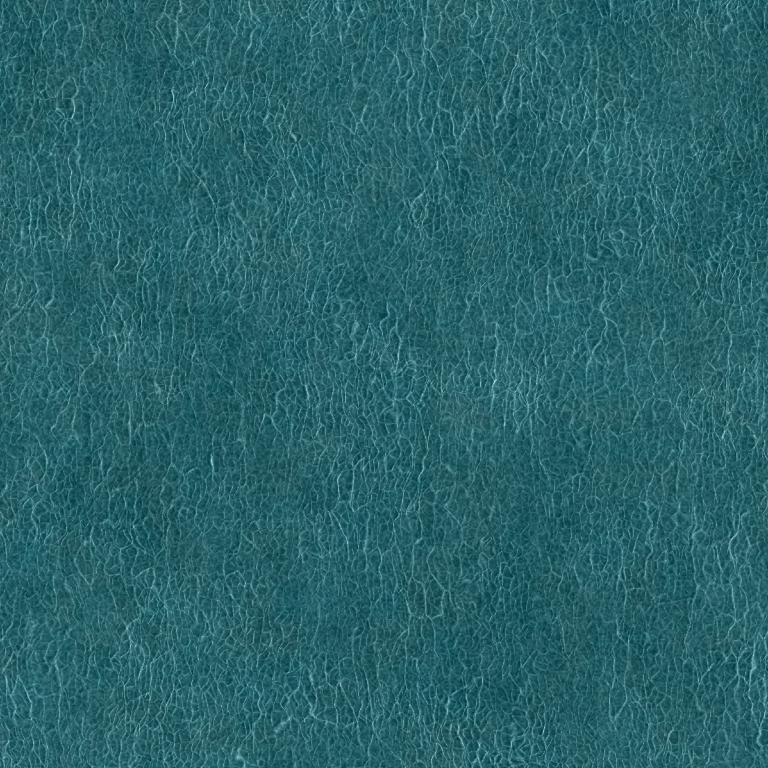
Write a WebGL 1 fragment shader that draws this texture.

```glsl
precision highp float;
// Teal leather: a soft mottled hide covered by a net of pale, mostly upright cracks.
// Three sizes of stretched, warped Voronoi edges form the pores, veins and creases;
// each edge has its own strength and a lit and a shaded side. Noise adds the grain.
uniform vec2 u_resolution;

#define PORE_CELLS vec2(116.0, 72.0)
#define VEIN_CELLS vec2(56.0, 22.0)
#define CREASE_CELLS vec2(21.0, 9.0)
#define PORE_GAIN 0.19
#define VEIN_GAIN 0.23
#define CREASE_GAIN 0.17
#define LINE_WIDTH 0.0012
#define SHADE_GAIN 0.08
#define GRAIN_GAIN 0.18
#define MOTTLE_GAIN 0.08
#define HIDE_COLOR vec3(0.125, 0.353, 0.380)
#define LIGHT_DIR vec2(-0.87, 0.49)

float hash(vec2 p) {
  vec3 q = fract(vec3(p.xyx) * 0.1031);
  q += dot(q, q.yzx + 33.33);
  return fract((q.x + q.y) * q.z);
}

vec2 hash2(vec2 p) {
  return vec2(hash(p), hash(p + 57.3));
}

float noise(vec2 p) {
  vec2 cell = floor(p), f = fract(p);
  f = f * f * (3.0 - 2.0 * f);
  float low = mix(hash(cell), hash(cell + vec2(1.0, 0.0)), f.x);
  float high = mix(hash(cell + vec2(0.0, 1.0)), hash(cell + 1.0), f.x);
  return mix(low, high, f.y);
}

float fbm(vec2 p) {
  float sum = 0.0, gain = 0.53;
  for (int i = 0; i < 4; i++) {
    sum += gain * noise(p);
    p = p * 2.03 + 17.1;
    gain *= 0.5;
  }
  return sum;
}

vec2 seedPoint(vec2 cell) {
  return cell + 0.06 + 0.88 * hash2(cell);
}

// x: distance to the nearest cell border in canvas units,
// y: strength of that border, more when upright, z: how far it faces the light
vec3 crackNet(vec2 p, vec2 cells) {
  vec2 q = p * cells, home = floor(q), nearest = home, toSeed = vec2(0.0);
  float best = 100.0;
  for (int j = -1; j <= 1; j++) {
    for (int i = -1; i <= 1; i++) {
      vec2 cell = home + vec2(float(i), float(j));
      vec2 r = seedPoint(cell) - q;
      float d = dot(r, r);
      if (d < best) { best = d; nearest = cell; toSeed = r; }
    }
  }
  vec3 border = vec3(100.0, 0.0, 0.0);
  for (int j = -1; j <= 1; j++) {
    for (int i = -1; i <= 1; i++) {
      if (i == 0 && j == 0) continue;
      vec2 cell = nearest + vec2(float(i), float(j));
      vec2 r = seedPoint(cell) - q, across = r - toSeed;
      vec2 slope = across * cells;
      float d = 0.5 * dot(r + toSeed, across) / length(slope);
      if (d < border.x) {
        vec2 normal = normalize(slope);
        float strength = 0.3 + 0.7 * hash(cell + nearest + 7.7);
        strength *= mix(0.6, 1.1, abs(normal.x));
        border = vec3(d, strength, dot(normal, LIGHT_DIR));
      }
    }
  }
  return border;
}

// Brightness of one net: a pale line with a shadow on the side away from the light
float crackLight(vec3 border, float width, float gain) {
  float d = border.x / width;
  float line = exp(-d * d);
  float shade = border.z * exp(-0.3 * d * d) - 0.5 * exp(-0.2 * d * d);
  return border.y * (gain * line + SHADE_GAIN * shade);
}

void main() {
  float side = min(u_resolution.x, u_resolution.y);
  vec2 p = gl_FragCoord.xy / side;
  float width = max(LINE_WIDTH, 0.55 / side);

  // Bend the net broadly and wrinkle its lines
  vec2 bend = vec2(fbm(p * 7.0), fbm(p * 7.0 + 31.7)) - 0.5;
  vec2 wrinkle = vec2(noise(p * 85.0), noise(p * 85.0 + 43.1)) - 0.5;
  vec2 w = p + 0.045 * bend + 0.006 * wrinkle;

  // Areas where the cracks are worn in or fade away
  float poreMask = mix(0.6, 1.1, smoothstep(0.3, 0.7, fbm(p * 14.0 + 5.0)));
  float veinMask = smoothstep(0.22, 0.62, fbm(p * vec2(22.0, 11.0) + 71.0));
  float creaseMask = smoothstep(0.35, 0.65, fbm(p * 12.0 + 113.0));

  float tone = poreMask * crackLight(crackNet(w, PORE_CELLS), width, PORE_GAIN);
  tone += veinMask * crackLight(crackNet(w + 3.3, VEIN_CELLS), width * 1.15, VEIN_GAIN);
  tone += creaseMask * crackLight(crackNet(w + 8.1, CREASE_CELLS), width * 1.3, CREASE_GAIN);

  // Mottled dye, faint upright streaks and fine grain
  tone += MOTTLE_GAIN * (fbm(p * 6.0 + 19.0) - 0.5);
  tone += 0.04 * (noise(p * vec2(70.0, 22.0)) - 0.5);
  tone += GRAIN_GAIN * (0.7 * noise(p * 430.0) + 0.3 * noise(p * 210.0 + 9.0) - 0.5);

  float tint = 0.05 * (fbm(p * 24.0 + 61.0) - 0.5);
  vec3 color = HIDE_COLOR + tone * vec3(0.97, 1.0, 1.01) + tint * vec3(1.0, -0.2, -0.4);
  gl_FragColor = vec4(clamp(color, 0.0, 1.0), 1.0);
}
```
